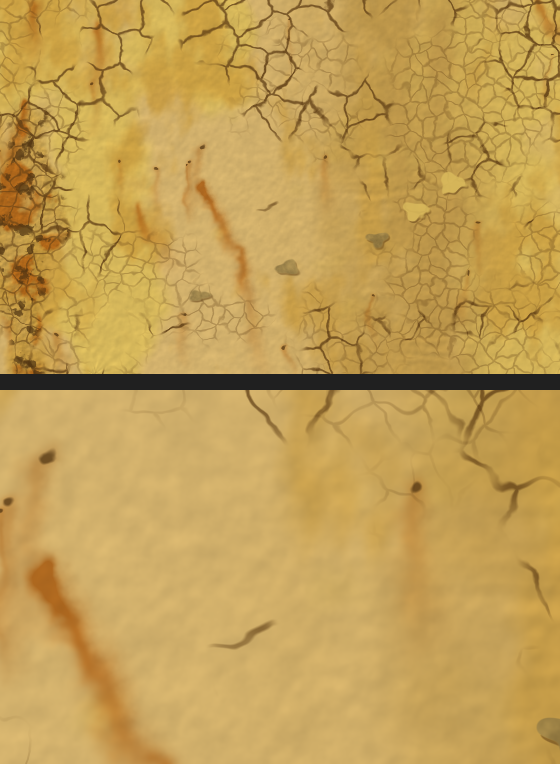
Top, the full canvas; bottom, a detail of the centre.
Reproduce this texture procedurally as a Shadertoy shader.

```glsl
const vec3 YELLOW = vec3(0.84, 0.72, 0.355);
const vec3 CREAM = vec3(0.825, 0.695, 0.425);
const vec3 SHADE = vec3(0.74, 0.59, 0.29);
const vec3 OCHRE = vec3(0.78, 0.60, 0.23);
const vec3 RUST = vec3(0.66, 0.36, 0.07);
const vec3 CRACK = vec3(0.37, 0.24, 0.08);
const vec3 PLASTER = vec3(0.62, 0.52, 0.29);

float hash(vec2 p) {
    return fract(sin(dot(p, vec2(127.1, 311.7))) * 43758.5);
}

vec2 hash2(vec2 p) {
    return vec2(hash(p), hash(p + 37.3));
}

float noise(vec2 p) {
    vec2 i = floor(p), f = fract(p);
    f = f * f * (3.0 - 2.0 * f);
    return mix(mix(hash(i), hash(i + vec2(1, 0)), f.x),
               mix(hash(i + vec2(0, 1)), hash(i + vec2(1, 1)), f.x), f.y);
}

float fbm(vec2 p) {
    float sum = 0.0, amp = 0.53;
    for (int i = 0; i < 4; i++) {
        sum += amp * noise(p);
        p = mat2(1.6, 1.2, -1.2, 1.6) * p + 5.7;
        amp *= 0.5;
    }
    return sum;
}

// Distance to the nearest border between irregular cells
float cellBorder(vec2 p) {
    vec2 base = floor(p), f = fract(p), nearest = vec2(0), home = vec2(0);
    float best = 9.0, border = 9.0;
    for (int k = 0; k < 9; k++) {
        vec2 o = vec2(k % 3 - 1, k / 3 - 1);
        vec2 r = o + hash2(base + o) - f;
        if (dot(r, r) < best) { best = dot(r, r); nearest = r; home = o; }
    }
    for (int k = 0; k < 25; k++) {
        vec2 o = home + vec2(k % 5 - 2, k / 5 - 2);
        vec2 r = o + hash2(base + o) - f, d = r - nearest;
        if (dot(d, d) > 1e-4) border = min(border, dot(0.5 * (r + nearest), normalize(d)));
    }
    return border;
}

float crackLine(vec2 p, float scale, float width, float aa) {
    return 1.0 - smoothstep(width * 0.3, width + aa, cellBorder(p * scale) / scale);
}

// Brush ridges: arcs on the left, level strokes on the right
float paintHeight(vec2 p, float peel) {
    vec2 q = p - vec2(0.25, 0.0);
    float wobble = 1.6 * noise(p * 9.0);
    float arcs = noise(vec2(atan(q.y, q.x) * 5.0, length(q) * 42.0 + wobble));
    float level = noise(vec2(p.x * 7.0, p.y * 52.0 + 2.0 * wobble));
    float ridges = mix(arcs, level, smoothstep(0.65, 0.95, p.x + 0.4 * (p.y - 0.5)));
    ridges *= (1.0 - 0.75 * smoothstep(1.15, 1.3, p.x)) * smoothstep(0.0, 0.4, p.x);
    return 0.5 * ridges + 0.6 * fbm(p * 24.0) + 0.3 * noise(p * 85.0)
         + peel * (1.6 * fbm(p * 42.0) + 0.5 * noise(p * 110.0));
}

// Soft run from a to b that fades towards its end
float streak(vec2 p, vec2 a, vec2 b, float width) {
    vec2 ab = b - a;
    float t = clamp(dot(p - a, ab) / dot(ab, ab), 0.0, 1.0);
    float d = length(p - a - ab * t) / (width * (0.6 + 0.6 * t));
    return exp(-d * d) * (1.0 - 0.75 * t);
}

float chip(vec2 p, vec2 centre, vec2 size, float aa) {
    vec2 q = (p - centre) / size;
    float lobes = 0.2 * sin(3.0 * atan(q.y, q.x) + centre.x * 9.0);
    float edge = length(q) + lobes + 0.5 * (noise(p * 60.0) - 0.5) - 0.9;
    return 1.0 - smoothstep(-aa, aa, edge * min(size.x, size.y));
}

void mainImage(out vec4 fragColor, in vec2 fragCoord) {
    vec2 p = fragCoord / iResolution.y;
    float aa = 1.2 / iResolution.y;
    float broad = fbm(p * 3.5 + 2.0), mid = fbm(p * 13.0), fine = fbm(p * 45.0);
    vec2 warped = p + 0.05 * (vec2(mid, fbm(p * 13.0 + 31.0)) - 0.5)
                + 0.012 * (vec2(fine, noise(p * 50.0 + 8.0)) - 0.5);

    // Flaking strip near the left side
    float bulge = (p.y - 0.38) / 0.2;
    float halfWidth = 0.025 + 0.075 * exp(-bulge * bulge);
    float peel = smoothstep(0.02, -0.015, abs(warped.x - 0.07) - halfWidth + 0.1 * (mid - 0.5));
    peel *= smoothstep(0.74, 0.68, p.y);

    // Paint tones and long vertical stains
    vec3 color = mix(YELLOW, CREAM, smoothstep(0.42, 0.6, broad + 0.22 * exp(-pow((p.x - 0.78) * 3.0, 2.0)) - 0.06));
    color = mix(color, OCHRE, 0.75 * smoothstep(0.5, 0.72, fbm(p * vec2(9.0, 5.0) + 17.0)));
    float stain = exp(-pow((p.x - 1.08) * 4.5, 2.0)) * (0.4 + 0.9 * noise(vec2(p.x * 16.0, p.y * 2.0)));
    color = mix(color, SHADE, clamp(stain * (0.5 + mid), 0.0, 1.0));
    color = mix(color, OCHRE * 0.93, peel * (0.4 + 0.5 * mid));

    // Rust runs below damaged spots
    float rust = streak(warped, vec2(0.55, 0.5), vec2(0.65, 0.28), 0.019) * 1.3;
    rust += streak(warped, vec2(0.64, 0.32), vec2(0.69, 0.02), 0.02) * 0.7;
    rust += streak(warped, vec2(0.26, 0.93), vec2(0.27, 0.76), 0.022);
    rust += streak(warped, vec2(0.09, 0.99), vec2(0.085, 0.85), 0.025);
    rust += streak(warped, vec2(0.37, 0.45), vec2(0.44, 0.3), 0.022) * 0.9;
    rust += streak(warped, vec2(0.07, 0.73), vec2(0.0, 0.42), 0.02) * 1.3;
    rust += streak(warped, vec2(1.43, 1.01), vec2(1.52, 0.87), 0.022);
    rust += peel * 1.5 * smoothstep(0.48, 0.72, fbm(p * 17.0 + 9.0));
    float pits = 0.0;
    for (int i = 0; i < 16; i++) {
        vec2 c = hash2(vec2(i, 4.0)) * vec2(1.5, 1.0);
        float size = 0.003 + 0.005 * hash(vec2(i, 8.0));
        rust += 0.45 * streak(warped, c, c - vec2(0.0, 0.13), size * 2.2);
        pits += smoothstep(size, size * 0.4, length(warped - c));
    }
    color = mix(color, RUST, clamp(rust * (0.25 + 0.9 * mid), 0.0, 0.85));

    // Raking light from the upper left
    vec2 lightStep = vec2(-0.0025, 0.0035);
    float relief = paintHeight(p, peel) - paintHeight(p + lightStep, peel);
    color *= 1.0 + 0.26 * clamp(relief, -0.8, 0.8) + 0.09 * (fine - 0.5);

    // Broken networks of wide and hairline cracks
    float clean = exp(-dot((p - vec2(0.62, 0.5)) * vec2(3.2, 3.0), (p - vec2(0.62, 0.5)) * vec2(3.2, 3.0)));
    float upper = smoothstep(0.55, 0.9, p.y);
    float wideMask = smoothstep(0.5, 0.63, fbm(p * 7.0 + 50.0) + 0.13 * upper - 0.2 * clean);
    float hairMask = smoothstep(0.45, 0.63, fbm(p * 6.0 + 80.0) + 0.13 * smoothstep(1.1, 1.3, p.x) - 0.3 * clean);
    float wide = crackLine(warped, 10.0, 0.0015 + 0.002 * mid, aa) * wideMask;
    float hair = crackLine(warped + 3.0, 25.0, 0.0015, aa) * max(hairMask, peel);
    color = mix(color, CRACK, clamp(0.75 * wide + (0.3 + 0.25 * peel) * hair, 0.0, 0.85));
    float holes = peel * smoothstep(0.6, 0.7, fbm(p * 36.0 + 70.0));
    color = mix(color, CRACK * 0.8, clamp(0.7 * pits + 0.7 * holes, 0.0, 0.8));

    // Lost flakes with a shadowed rim
    for (int i = 0; i < 5; i++) {
        float k = float(i);
        vec2 c = vec2(1.21 - 0.1 * k - 0.14 * max(k - 2.0, 0.0), 0.51 - 0.075 * k);
        vec2 size = vec2(0.035 - 0.002 * k, 0.03 - 0.004 * k);
        float fill = chip(p, c, size, aa);
        float rim = max(chip(p + vec2(-0.003, 0.004), c, size, aa) - fill, 0.0);
        vec3 inside = i < 2 ? YELLOW * 1.02 : PLASTER * (0.7 + 0.6 * fine);
        color = mix(color, inside, 0.8 * fill);
        color = mix(color, CRACK, 0.55 * rim);
    }
    fragColor = vec4(clamp(color, 0.0, 1.0), 1.0);
}
```
